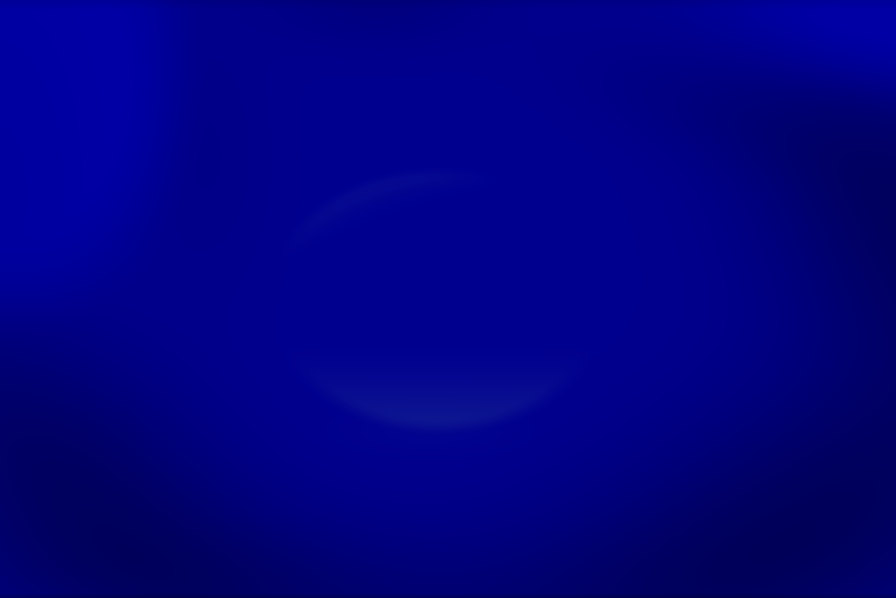
Reproduce this background procedurally as a Shadertoy shader.

```glsl
// Deep blue blurred backdrop with corner glows and a faint glassy oval in the middle.

#define BASE_BLUE 0.56
#define GLOW_BLUE 0.645
#define OVAL_CENTER vec2(0.490, 0.497)
#define OVAL_RADII vec2(0.184, 0.213)
#define RIM_TINT vec3(0.050, 0.080, 0.010)

// Soft gaussian blob in canvas units, its first axis turned by an angle
float blob(vec2 p, vec2 center, vec2 radii, float angle) {
    float c = cos(angle), s = sin(angle);
    vec2 d = p - center;
    d = vec2(c * d.x + s * d.y, c * d.y - s * d.x) / radii;
    return exp(-dot(d, d));
}

// Ellipse with a wide feathered edge
float softEllipse(vec2 p, vec2 center, vec2 radii, float feather) {
    float r = length((p - center) / radii);
    return 1.0 - smoothstep(1.0 - feather, 1.0 + feather, r);
}

// Blue level of the blurred backdrop
float backdrop(vec2 p) {
    float blue = BASE_BLUE;

    // Shadows along the sides
    blue -= 0.17 * blob(p, vec2(0.06, 0.22), vec2(0.28, 0.16), -0.95);
    blue -= 0.18 * blob(p, vec2(1.02, 0.62), vec2(0.28, 0.16), -1.25);
    blue -= 0.17 * blob(p, vec2(0.96, 0.19), vec2(0.30, 0.19), 0.80);

    // Shadows along the bottom and top
    blue -= 0.11 * blob(p, vec2(0.74, 0.00), vec2(0.26, 0.17), 0.25);
    blue -= 0.12 * blob(p, vec2(0.27, 0.00), vec2(0.30, 0.14), -0.15);
    blue -= 0.06 * blob(p, vec2(0.42, 1.00), vec2(0.12, 0.08), 0.0);
    blue -= 0.03 * blob(p, vec2(0.23, 0.74), vec2(0.08, 0.25), 0.0);
    blue -= 0.05 * blob(p, vec2(0.82, 0.80), vec2(0.20, 0.08), -0.5);

    // Bright upper corners
    float leftGlow = softEllipse(p, vec2(0.0, 0.87), vec2(0.185, 0.36), 0.28);
    leftGlow *= 1.0 - 0.25 * blob(p, vec2(0.0, 0.70), vec2(0.09, 0.30), 0.0);
    float rightGlow = 1.0 - smoothstep(-0.09, 0.07, 1.17 - 0.31 * p.x - p.y);
    rightGlow *= smoothstep(0.68, 0.94, p.x);
    return mix(blue, GLOW_BLUE, max(leftGlow, rightGlow));
}

// Light caught on the upper left and lower rims of the oval
float ovalRims(vec2 p) {
    vec2 q = (p - OVAL_CENTER) / OVAL_RADII;
    float r = length(q);
    float inside = 1.0 - smoothstep(0.92, 1.07, r);
    float upper = exp(-7.0 * max(1.0 - r, 0.0))
                * smoothstep(0.65, 1.0, dot(q, normalize(vec2(-0.45, 1.0))));
    float lower = smoothstep(0.30, 1.05, -q.y);
    float halo = 0.18 * blob(q, vec2(-0.05, -1.02), vec2(0.45, 0.16), 0.0);
    return inside * (0.75 * upper + lower) + halo;
}

void mainImage(out vec4 fragColor, in vec2 fragCoord) {
    vec2 p = fragCoord / iResolution.xy;
    vec3 color = vec3(0.0, 0.0, backdrop(p)) + RIM_TINT * ovalRims(p);

    // Thin darkening at the lower and upper borders
    color *= mix(0.80, 1.0, smoothstep(0.0, 0.008, p.y));
    color *= mix(0.93, 1.0, smoothstep(0.0, 0.018, 1.0 - p.y));

    fragColor = vec4(clamp(color, 0.0, 1.0), 1.0);
}
```
